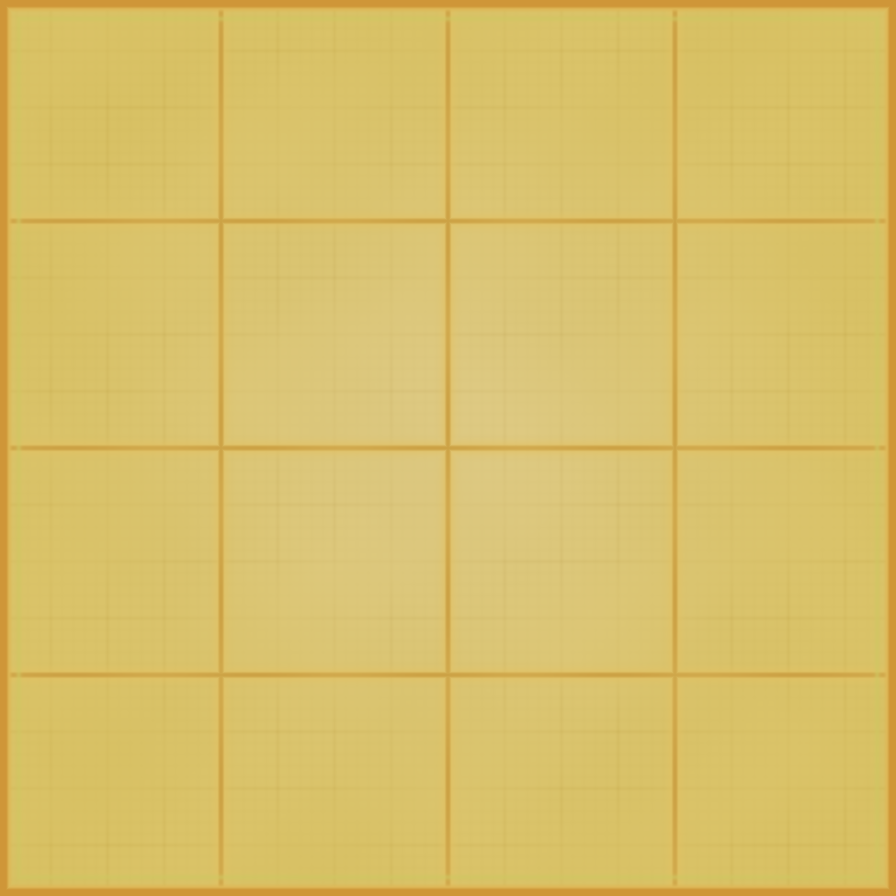
Write a Shadertoy shader that draws this pattern.

```glsl
// Distance to the nearest line of a grid centred on the canvas
vec2 gridDistance(vec2 p, float spacing) {
    return abs(fract(p / spacing + 0.5) - 0.5) * spacing;
}

// Soft-edged line coverage on each axis
vec2 lineMask(vec2 d, float halfWidth, float soft) {
    return 1.0 - smoothstep(halfWidth - soft, halfWidth + soft, d);
}

// Broad, woven tonal drift
float fabricDrift(vec2 p) {
    float drift = sin(p.x * 21.0 + 1.7 * sin(p.y * 9.0));
    drift += 0.7 * sin(p.y * 27.0 + 1.3 * sin(p.x * 13.0));
    drift += 0.4 * sin(p.x * 71.0 + 2.0) * sin(p.y * 63.0 + 0.8);
    return drift / 2.1;
}

void mainImage(out vec4 fragColor, in vec2 fragCoord) {
    vec2 uv = fragCoord / iResolution.xy;
    vec2 p = uv - 0.5;
    float pixel = 1.0 / min(iResolution.x, iResolution.y);
    float cell = 0.2533;

    // Ground with a pale glow in the middle
    float glow = exp(-dot(p, p) * 9.0);
    vec3 color = mix(vec3(0.85, 0.758, 0.39), vec3(0.866, 0.786, 0.505), glow);
    color += fabricDrift(p) * vec3(0.005, 0.005, 0.009);

    // Faint subdivisions, uneven in strength
    vec2 fine = lineMask(gridDistance(p, cell / 20.0), 0.0015, 0.0015 + pixel);
    vec2 quarter = lineMask(gridDistance(p, cell / 4.0), 0.0015, 0.0015 + pixel);
    float wear = 0.7 + 0.3 * sin(p.x * 17.0 + 2.0 * sin(p.y * 23.0));
    color -= (fine.x + fine.y) * 0.006 * wear;
    color -= (quarter.x + quarter.y) * vec3(0.014, 0.019, 0.022) * wear;

    // Main lines with warm halos
    vec2 d = gridDistance(p, cell);
    vec2 halo = exp(-pow(d / 0.008, vec2(2.0)));
    color = mix(color, vec3(0.89, 0.755, 0.38), 0.65 * max(halo.x, halo.y));
    vec2 major = lineMask(d, 0.0026, 0.0014 + 0.5 * pixel);
    major *= 0.88 + 0.12 * sin(p.yx * 31.0 + vec2(0.6, 2.1));
    color = mix(color, vec3(0.80, 0.635, 0.27), max(major.x, major.y));

    // Outer frame, warm rim and thin green inner line
    float edge = 0.5 - max(abs(p.x), abs(p.y));
    float rim = 1.0 - smoothstep(0.009, 0.015, edge);
    color = mix(color, vec3(0.87, 0.72, 0.34), rim);
    float greenLine = exp(-pow((edge - 0.021) / 0.003, 2.0));
    color = mix(color, vec3(0.81, 0.78, 0.38), 0.6 * greenLine);
    float frame = 1.0 - smoothstep(0.0075 - pixel, 0.0095 + pixel, edge);
    color = mix(color, vec3(0.81, 0.59, 0.22), frame);

    fragColor = vec4(color, 1.0);
}
```
